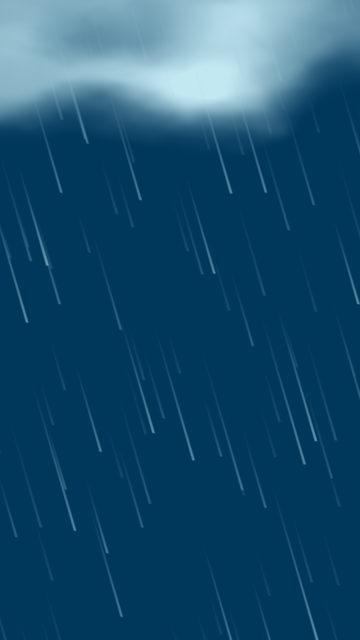
Write a WebGL 2 fragment shader that draws this background.

```glsl
#version 300 es
precision highp float;
// Slanted rain falling from a soft pale cloud over a deep blue sky.
// The cloud is a blurred deck shaded by soft lobes and value noise; the rain
// is three layers of sheared lanes, each cell holding one hashed streak.

uniform vec2 u_resolution;
out vec4 outColor;

// Lengths are in canvas widths; depth is measured down from the top edge.
const vec3 SKY = vec3(0.0, 0.22, 0.36);
const vec3 CLOUD = vec3(0.76, 0.91, 0.95);
const vec3 RAIN = vec3(0.60, 0.78, 0.86);

const float SLANT = 0.29;          // sideways drift per unit of depth
const float STREAK_RADIUS = 0.0034;
const int RAIN_LAYERS = 3;

const float DECK_DEPTH = 0.315;    // mean lower edge of the cloud
const float DECK_BLUR = 0.095;
const float BILLOW = 0.045;        // noise warp of the cloud
const float DECK_SHADE = 0.68;

// Cloud lobes: centre x, centre depth, radius x, radius depth
const int LOBES = 9;
const vec4 LOBE_SHAPE[LOBES] = vec4[](
    vec4(0.64, 0.07, 0.15, 0.13), vec4(0.57, 0.25, 0.17, 0.09),
    vec4(0.27, 0.20, 0.16, 0.06), vec4(0.02, 0.10, 0.11, 0.12),
    vec4(0.24, 0.10, 0.13, 0.05), vec4(0.43, 0.09, 0.08, 0.07),
    vec4(0.20, 0.35, 0.15, 0.07), vec4(0.94, 0.22, 0.14, 0.10),
    vec4(1.02, 0.06, 0.14, 0.20));
const float LOBE_LIGHT[LOBES] = float[](
    0.27, 0.30, 0.18, 0.12, -0.15, -0.10, -0.28, -0.22, -0.22);

float hash(vec2 p) {
    return fract(sin(dot(p, vec2(127.1, 311.7))) * 43758.5453);
}

float valueNoise(vec2 p) {
    vec2 cell = floor(p), f = fract(p);
    f = f * f * (3.0 - 2.0 * f);
    float low = mix(hash(cell), hash(cell + vec2(1, 0)), f.x);
    float high = mix(hash(cell + vec2(0, 1)), hash(cell + vec2(1, 1)), f.x);
    return mix(low, high, f.y);
}

float fbm(vec2 p) {
    float sum = 0.0, weight = 0.57;
    for (int i = 0; i < 3; i++) {
        sum += weight * valueNoise(p);
        p = p * 2.03 + 7.1;
        weight *= 0.5;
    }
    return sum;
}

// Cloud cover: blurred deck that lifts to the right, lit by the lobes
float cloudCover(vec2 p) {
    vec2 warp = vec2(fbm(p * vec2(5, 8)), fbm(p * vec2(5, 8) + 31.0)) - 0.5;
    vec2 q = p + warp * BILLOW * 2.0;
    float bulge = (q.x - 0.58) / 0.14;
    float edge = DECK_DEPTH + 0.045 * exp(-bulge * bulge)
               - 0.13 * smoothstep(0.70, 0.96, q.x);
    float deck = 1.0 - smoothstep(edge - DECK_BLUR, edge + DECK_BLUR, q.y);
    float light = DECK_SHADE + 0.22 * (fbm(q * vec2(4, 9) + 3.0) - 0.5);
    for (int i = 0; i < LOBES; i++) {
        vec2 d = (q - LOBE_SHAPE[i].xy) / LOBE_SHAPE[i].zw;
        light += LOBE_LIGHT[i] * exp(-dot(d, d));
    }
    return clamp(deck * light, 0.0, 1.0);
}

// One rain layer: bright head at the lower end, tail fading upward
float rainLayer(vec2 p, float layer, float pixel) {
    vec2 size = vec2(0.100, 0.74) - layer * vec2(0.008, 0.11);
    float across = p.x - SLANT * p.y;
    float lane = floor(across / size.x);
    float run = p.y / size.y + hash(vec2(lane, layer + 5.0));
    vec2 id = vec2(lane, floor(run) + layer * 17.0);

    float len = mix(0.24, 0.46, hash(id + 2.3)) * (1.0 - 0.28 * layer);
    float head = mix(len, size.y - 0.01, hash(id + 4.7));
    float tail = (head - fract(run) * size.y) / len;
    float middle = (lane + mix(0.12, 0.88, hash(id + 9.1))) * size.x;
    float dist = abs(across - middle) * inversesqrt(1.0 + SLANT * SLANT);

    float radius = STREAK_RADIUS * mix(1.0, 0.6, clamp(tail, 0.0, 1.0));
    float body = 1.0 - smoothstep(radius - pixel, radius + pixel, dist);
    float cap = smoothstep(0.0, 2.0 * pixel / len, tail);
    float fade = pow(clamp(1.0 - tail, 0.0, 1.0), 1.2);
    float strength = mix(0.35, 0.68, hash(id + 6.5)) * pow(0.55, layer);
    return body * cap * fade * strength;
}

void main() {
    float pixel = 1.0 / u_resolution.x;
    vec2 p = vec2(gl_FragCoord.x, u_resolution.y - gl_FragCoord.y) * pixel;

    vec3 color = mix(SKY, CLOUD, cloudCover(p));

    // Rain thins out inside the cloud
    float rainFade = mix(0.35, 1.0, smoothstep(0.1, 0.6, p.y));
    for (int i = 0; i < RAIN_LAYERS; i++) {
        color = mix(color, RAIN, rainLayer(p, float(i), pixel) * rainFade);
    }
    outColor = vec4(color, 1.0);
}
```
